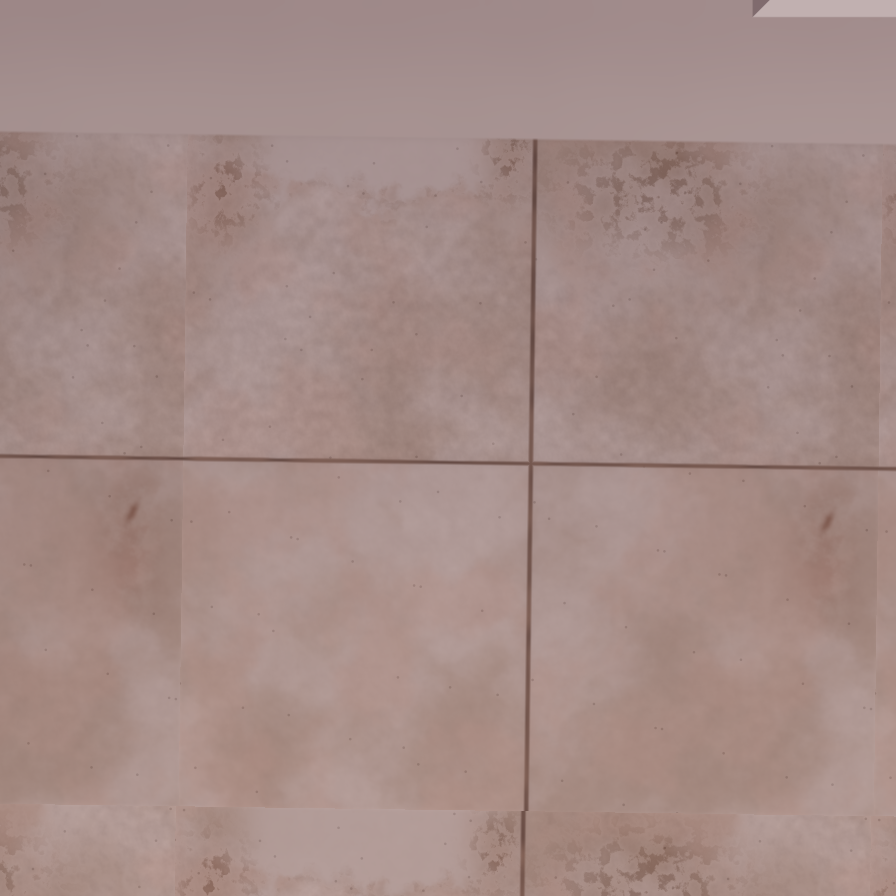
Give the GLSL for this texture, as a WebGL 2 fragment shader.

```glsl
#version 300 es
precision highp float;
// Mottled beige stone tiles with thin brown grout below a plain mauve wall.
uniform vec2 u_resolution;
out vec4 fragColor;

float hash(vec2 p) {
  return fract(sin(dot(p, vec2(127.1, 311.7))) * 43758.5453);
}

float noise(vec2 p) {
  vec2 i = floor(p), f = fract(p);
  f = f * f * (3.0 - 2.0 * f);
  return mix(mix(hash(i), hash(i + vec2(1, 0)), f.x),
             mix(hash(i + vec2(0, 1)), hash(i + vec2(1, 1)), f.x), f.y);
}

float fbm(vec2 p) {
  float sum = 0.0, amp = 0.5;
  for (int i = 0; i < 5; i++) {
    sum += amp * noise(p);
    p = mat2(1.6, 1.2, -1.2, 1.6) * p + 7.3;
    amp *= 0.52;
  }
  return sum;
}

// Soft round spot, 1 at its centre
float spot(vec2 p, vec2 centre, vec2 radius) {
  vec2 d = (p - centre) / radius;
  return exp(-dot(d, d));
}

// Line of the given half width around distance zero
float line(float d, float halfWidth, float soft) {
  return 1.0 - smoothstep(halfWidth - soft, halfWidth + soft, abs(d));
}

// Stone face: local is 0..1 in the tile, kind picks one of four faces
vec3 stone(vec2 local, vec2 kind) {
  vec2 q = local + kind * vec2(17.3, 31.7) + 3.0;
  float rough = 1.0 - kind.y;
  float cloud = fbm(q * 3.2 + 0.6 * fbm(q * 5.0));
  float mottle = fbm(q * 11.0 + 40.0);
  float grain = fbm(q * 38.0 + 9.0);
  vec3 col = mix(vec3(0.665, 0.585, 0.575), vec3(0.605, 0.508, 0.478),
                 smoothstep(0.3, 0.7, cloud * 0.72 + mottle * 0.28));
  col = mix(col, vec3(0.655, 0.535, 0.505), 0.45 * smoothstep(0.45, 0.68, fbm(q * 4.5 + 80.0)));
  col += (mottle - 0.49) * vec3(0.035, 0.045, 0.05);
  col += (grain - 0.49) * mix(0.025, 0.07, rough);

  // Pale worn band with a crumbly brown rim, on one face
  float band = local.y - 0.76 + 0.3 * (mottle - 0.5) + 0.22 * (cloud - 0.5);
  float side = smoothstep(0.1, 0.28, local.x) * (1.0 - smoothstep(0.78, 0.95, local.x));
  float worn = kind.x * rough * side;
  col = mix(col, vec3(0.665, 0.59, 0.585), 0.85 * worn * smoothstep(-0.03, 0.05, band));
  float crumbs = smoothstep(0.48, 0.66, grain);
  float rim = kind.x * rough * (0.7 * side * line(band, 0.0, 0.07)
            + spot(local, vec2(0.1, 0.78), vec2(0.1, 0.15))
            + spot(local, vec2(0.93, 0.88), vec2(0.08, 0.12)));

  // Pitted patch on the other rough face
  rim += (1.0 - kind.x) * rough * spot(local, vec2(0.35, 0.78), vec2(0.28, 0.17));
  col -= vec3(0.12, 0.13, 0.14) * crumbs * min(rim, 1.0);
  col -= vec3(0.02, 0.027, 0.032) * min(rim, 1.0);

  // Rust stain with a small slanted streak
  float stained = (1.0 - kind.x) * kind.y;
  float stain = spot(local, vec2(0.86, 0.76), vec2(0.1, 0.2)) * smoothstep(0.3, 0.6, mottle);
  vec2 d = local - vec2(0.856, 0.845);
  float streak = spot(vec2(d.x - 0.45 * d.y, d.y), vec2(0), vec2(0.012, 0.028));
  col -= stained * (stain * vec3(0.04, 0.06, 0.065) + streak * vec3(0.1, 0.13, 0.14));

  // Sparse dark pinholes
  vec2 cell = floor(q * 45.0);
  vec2 offset = fract(q * 45.0) - 0.3 - 0.4 * vec2(hash(cell), hash(cell + 5.0));
  float hole = step(0.975, hash(cell + 19.0)) * smoothstep(0.25, 0.08, length(offset));
  return col - 0.075 * hole;
}

void main() {
  vec2 uv = gl_FragCoord.xy / u_resolution;
  float px = 1.0 / min(u_resolution.x, u_resolution.y);

  // Slightly tilted tile grid, centred on the grout crossing
  vec2 grid = (uv - vec2(0.586 + 0.0135 * uv.y, 0.491 - 0.0143 * uv.x)) / 0.388;
  grid.x += 0.008 * step(grid.y, -1.0);
  vec2 id = floor(grid);
  vec3 col = stone(fract(grid), mod(id, 2.0));
  col += 0.018 * (hash(id + 3.0) - 0.5);

  // Tight joints are faint, open ones hold brown grout
  vec2 seam = abs(fract(grid + 0.5) - 0.5) * 0.388;
  col += 0.012 * line(min(seam.x, seam.y), 0.001, 0.0015 + px);
  float uneven = noise(uv * 45.0);
  vec2 joint = abs(grid) * 0.388;
  float open = max(line(joint.x, 0.0024, 0.0006 + px), line(joint.y, 0.0016 + 0.0008 * uneven, 0.0006 + px));
  col -= 0.025 * exp(-min(joint.x, joint.y) / 0.004);
  col = mix(col, mix(vec3(0.36, 0.26, 0.235), vec3(0.48, 0.36, 0.32), uneven), 0.92 * open);

  // Light: cooler and dimmer up the floor, warmer near the bottom
  col *= mix(vec3(1.055, 1.045, 1.03), vec3(0.98, 0.975, 0.985), smoothstep(0.0, 0.85, uv.y));
  col *= 1.0 - 0.05 * smoothstep(0.2, 0.0, uv.x) * uv.y;

  // Plain wall with a soft contact edge
  float edge = uv.y - 0.853 + 0.0143 * uv.x;
  vec3 wall = mix(vec3(0.655, 0.575, 0.57), vec3(0.625, 0.54, 0.54), smoothstep(0.0, 0.15, edge));
  wall += 0.02 * (uv.x - 0.5) + 0.012 * (fbm(uv * 7.0) - 0.5);
  col -= 0.02 * exp(-abs(edge) / 0.004);
  col = mix(col, wall, smoothstep(-0.001 - px, 0.001 + px, edge));

  // Corner of a pale raised frame with a shaded bevel
  vec2 f = uv - vec2(0.84, 0.981);
  float frame = smoothstep(-px, px, min(f.x, f.y));
  vec3 trim = mix(vec3(0.5, 0.42, 0.43), vec3(0.755, 0.69, 0.69), smoothstep(-px, px, f.x - f.y));
  col = mix(col, trim, frame);
  fragColor = vec4(col, 1.0);
}
```
